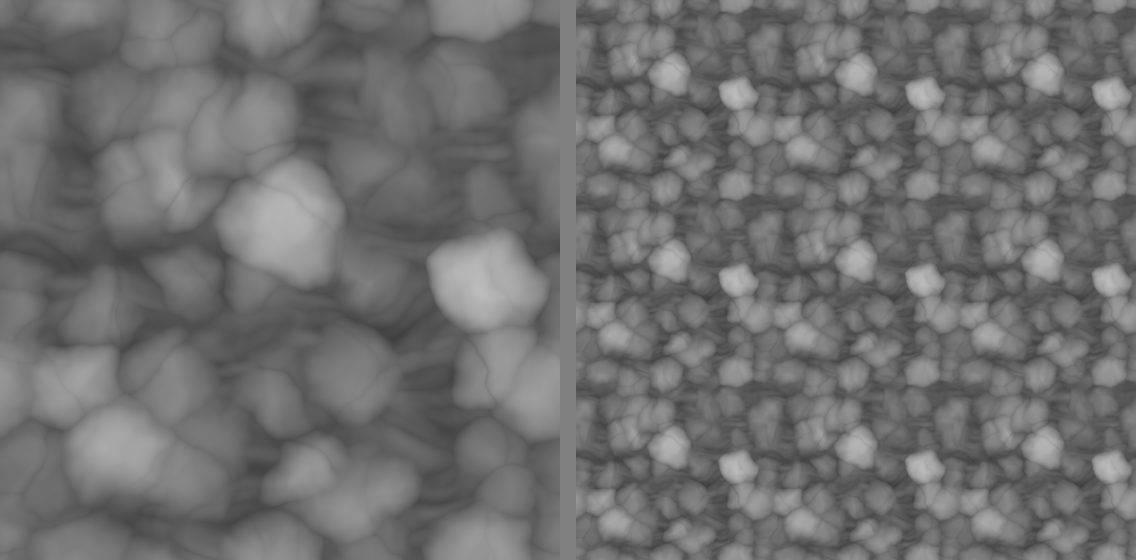
Left: one tile. Right: repeated 3 by 3.
Write a Shadertoy shader that draws this texture map.

```glsl
// Grey height map of rounded, creased stones half sunk in rippled soil.
// Each cell of a wrapped grid holds one domed stone made of three lobes;
// a soft maximum merges the stones with stretched, warped gradient noise.

const float CELLS = 6.0;

vec3 hash3(vec3 p) {
    p = fract(p * vec3(0.1031, 0.1030, 0.0973));
    p += dot(p, p.yxz + 33.33);
    return fract((p.xxy + p.yxx) * p.zyx);
}

// Whole cell index inside the period, safe against rounding in mod
vec2 wrap(vec2 cell, vec2 period) {
    return floor(mod(cell + 0.5, period));
}

float cornerSlope(vec2 cell, vec2 offset, vec2 period, float seed) {
    float angle = 6.2832 * hash3(vec3(wrap(cell, period), seed)).x;
    return dot(vec2(cos(angle), sin(angle)), offset);
}

// Gradient noise that wraps after "period" cells, about -0.7 to 0.7
float noise(vec2 uv, vec2 period, float seed) {
    vec2 p = uv * period, i = floor(p), f = p - i;
    vec2 u = f * f * f * (f * (f * 6.0 - 15.0) + 10.0);
    vec2 e = vec2(1, 0);
    return mix(
        mix(cornerSlope(i, f, period, seed),
            cornerSlope(i + e.xy, f - e.xy, period, seed), u.x),
        mix(cornerSlope(i + e.yx, f - e.yx, period, seed),
            cornerSlope(i + e.xx, f - e.xx, period, seed), u.x), u.y);
}

vec2 noise2(vec2 uv, float period, float seed) {
    return vec2(noise(uv, vec2(period), seed), noise(uv, vec2(period), seed + 7.0));
}

float softMax(float a, float b, float k) {
    float h = max(k - abs(a - b), 0.0) / k;
    return max(a, b) + h * h * k * 0.25;
}

// Wavy, mostly horizontal folds
float soilHeight(vec2 uv) {
    vec2 p = uv + 0.07 * noise2(uv, 6.0, 3.0);
    float folds = noise(p, vec2(6, 17), 11.0);
    float wrinkles = abs(noise(p, vec2(8, 24), 17.0));
    return 0.315 + 0.11 * folds + 0.13 * wrinkles;
}

// Three swellings with dark, branching creases where they meet
float lobes(vec2 q, vec3 id, float depth) {
    float best = -9.0, second = -9.0;
    for (int k = 0; k < 3; k++) {
        vec3 r = hash3(id + vec3(0, 0, 20 + k * 9));
        vec2 d = q - (r.xy - 0.5) * 1.6;
        float swell = 0.3 * r.z - 0.6 * dot(d, d);
        second = max(second, min(best, swell));
        best = max(best, swell);
    }
    return 0.16 * best - depth * exp(-15.0 * (best - second));
}

// "d" is the offset from the centre of the stone, in cells
float stoneHeight(vec2 d, vec2 cell) {
    vec3 id = vec3(wrap(cell, vec2(CELLS)), 40.0);
    vec3 shape = hash3(id), look = hash3(id + vec3(0, 0, 5));

    // Turn and stretch into the unit frame of the stone
    float a = 3.1416 * shape.x, c = cos(a), s = sin(a);
    float stretch = mix(0.86, 1.16, shape.y);
    vec2 q = mat2(c, -s, s, c) * d / mix(0.50, 0.74, shape.z);
    q *= vec2(stretch, 1.0 / stretch);

    // Flat dome with a steep rim
    vec2 edge = pow(abs(q), vec2(2.8));
    float dome = pow(max(1.0 - edge.x - edge.y, 0.0), 0.55);

    // Tone of the top: brightness, tilt, creases and one bent ridge
    float top = 0.47 + 0.25 * look.x * look.x;
    top += 0.10 * (look.y - 0.5) * q.x + 0.06 * q.y * (look.z - 0.3);
    top += lobes(q, id, mix(0.015, 0.06, look.z));
    top -= 0.15 * look.y * abs(q.x + 0.25 * sin(3.0 * q.y + 6.0 * look.z));
    return mix(0.2, top, dome);
}

void mainImage(out vec4 fragColor, in vec2 fragCoord) {
    // The shift lets the borders run through the flat tops of stones
    vec2 uv = fragCoord / iResolution.xy + vec2(0.075, 0.43);

    // Bend the outlines at three scales
    vec2 bent = uv + 0.032 * noise2(uv, 9.0, 1.0) + 0.013 * noise2(uv, 20.0, 2.0);
    bent += 0.004 * noise2(uv, 44.0, 4.0);
    vec2 p = bent * CELLS, home = floor(p);

    float height = soilHeight(uv);
    for (int y = -1; y <= 1; y++)
    for (int x = -1; x <= 1; x++) {
        vec2 cell = home + vec2(x, y);
        vec2 jitter = hash3(vec3(wrap(cell, vec2(CELLS)), 60.0)).xy - 0.5;
        vec2 centre = cell + 0.5 + 0.56 * jitter;
        height = softMax(height, stoneHeight(p - centre, cell), 0.016);
    }

    // Faint facets and smears over everything
    height += 0.06 * abs(noise(bent, vec2(12), 29.0)) - 0.016;
    height += 0.018 * noise(bent, vec2(24), 23.0);
    height += 0.02 * abs(noise(bent, vec2(32, 26), 31.0));
    fragColor = vec4(vec3(clamp(height, 0.0, 1.0)), 1.0);
}
```
